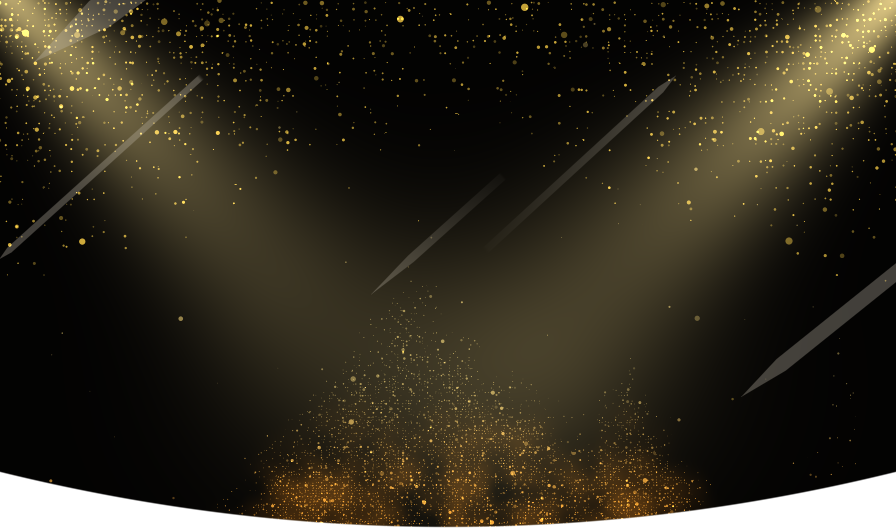
A Shadertoy shader for this background:

```glsl
float hash(vec2 p) {
    vec3 q = fract(vec3(p.xyx) * 0.1031);
    q += dot(q, q.yzx + 33.33);
    return fract((q.x + q.y) * q.z);
}

vec2 gradientAt(vec2 cell) {
    float angle = 6.2832 * hash(cell);
    return vec2(cos(angle), sin(angle));
}

float gradientNoise(vec2 p) {
    vec2 i = floor(p), f = fract(p), e = vec2(0.0, 1.0);
    vec2 u = f * f * f * (f * (f * 6.0 - 15.0) + 10.0);
    float low = mix(dot(gradientAt(i), f), dot(gradientAt(i + e.yx), f - e.yx), u.x);
    float high = mix(dot(gradientAt(i + e), f - e), dot(gradientAt(i + 1.0), f - 1.0), u.x);
    return mix(low, high, u.y);
}

// Widening spotlight cone that dims along its axis
float beam(vec2 p, vec2 source, vec2 axis, float reach) {
    vec2 dir = normalize(axis), q = p - source;
    float along = max(dot(q, dir), 0.0);
    float across = (q.x * dir.y - q.y * dir.x) / (0.045 + 0.18 * along);
    return exp(-across * across - 1.8 * along) * (1.0 - smoothstep(0.6 * reach, reach, along));
}

// Blade tapered at its start, optionally fading toward its end
float streak(vec2 p, vec2 a, vec2 b, float halfWidth, float taper, float fade) {
    vec2 q = p - a, axis = b - a;
    float t = dot(q, axis) / dot(axis, axis);
    float d = abs(q.x * axis.y - q.y * axis.x) / length(axis);
    float w = halfWidth * clamp(t / taper, 0.0, 1.0);
    float aa = 0.7 / iResolution.y;
    float inside = step(0.0, t) * (1.0 - smoothstep(0.98, 1.0, t));
    return inside * (1.0 - smoothstep(w - aa, w + aa, d)) * (1.0 - fade * clamp(t, 0.0, 1.0));
}

// One randomly placed dot per occupied grid cell
float specks(vec2 p, float scale, float density) {
    vec2 g = p * scale + 40.0, cell = floor(g);
    vec2 center = 0.3 + 0.4 * vec2(hash(cell + 17.0), hash(cell + 71.0));
    float size = hash(cell + 133.0);
    float radius = mix(0.09, 0.27, size * size);
    float aa = 0.6 * scale / iResolution.y;
    float dotMask = 1.0 - smoothstep(radius - aa, radius + aa, length(fract(g) - center));
    return dotMask * step(hash(cell), density) * mix(0.3, 1.0, hash(cell + 211.0));
}

void mainImage(out vec4 fragColor, in vec2 fragCoord) {
    vec2 p = (fragCoord - vec2(0.5 * iResolution.x, 0.0)) / iResolution.y;
    float aa = 1.0 / iResolution.y;
    vec3 lightGold = vec3(1.0, 0.9, 0.59);
    vec3 color = vec3(0.012, 0.01, 0.008);

    // Spotlights and central haze
    float light = 0.8 * beam(p, vec2(-0.87, 1.05), vec2(0.69, -0.72), 1.3);
    light += 0.95 * beam(p, vec2(0.88, 1.04), vec2(-0.71, -0.70), 1.6);
    vec2 haze = (p - vec2(0.04, 0.27)) / vec2(0.36, 0.25);
    light += 0.14 * exp(-dot(haze, haze));
    color += lightGold * light;

    // Pale diagonal blades
    float blades = streak(p, vec2(-0.85, 0.509), vec2(-0.465, 0.856), 0.006, 0.05, 0.0);
    blades += streak(p, vec2(-0.146, 0.442), vec2(0.106, 0.668), 0.008, 0.3, 0.9);
    blades += streak(p, vec2(0.432, 0.857), vec2(0.069, 0.524), 0.007, 0.08, 0.95);
    blades += streak(p, vec2(0.555, 0.248), vec2(0.9, 0.525), 0.014, 0.22, 0.0);
    blades += streak(p, vec2(-0.783, 0.883), vec2(-0.58, 1.033), 0.031, 0.6, 0.0);
    color = mix(color, vec3(0.76, 0.73, 0.67), 0.33 * blades);

    // Gold confetti, thickest in the upper corners
    float side = clamp(abs(p.x) / 0.85, 0.0, 1.0);
    float fall = smoothstep(mix(0.68, 0.38, side), 1.05, p.y);
    float confetti = 0.0;
    for (int i = 0; i < 3; i++) {
        float layer = float(i);
        confetti += specks(p + 3.7 * layer, 38.0 * pow(1.6, layer),
            fall * mix(0.2, 0.55, side) * (0.25 + 0.3 * layer));
    }
    color += vec3(0.8, 0.66, 0.22) * confetti;

    // Two dust mounds with a warm, mottled base
    float leftSlope = p.x < -0.08 ? 1.14 : 0.8;
    float leftMound = 0.48 - leftSlope * abs(p.x + 0.08);
    float rightMound = 0.33 - 1.65 * abs(p.x - 0.345);
    float mottle = gradientNoise(p * 8.0) + 0.5 * gradientNoise(p * 19.0);
    float depth = max(leftMound, rightMound) - p.y + 0.04 * mottle;
    float dust = smoothstep(-0.03, 0.24, depth);
    float lowGlow = 1.0 - smoothstep(0.0, 0.3, p.y);
    color += vec3(0.3, 0.17, 0.03) * dust * lowGlow * clamp(0.5 + 1.1 * mottle, 0.0, 1.0);

    // Sparse column of dust at the right
    float column = (p.x - 0.74) / 0.03;
    float drift = 0.12 * exp(-column * column) * (1.0 - smoothstep(0.2, 0.38, p.y));
    float grains = 0.0;
    for (int i = 0; i < 4; i++) {
        float layer = float(i);
        float amount = dust * (0.06 + 0.17 * layer) * (0.8 + 0.7 * mottle);
        grains += specks(p + 5.3 * layer, 52.0 * pow(1.55, layer), amount + 0.3 * drift);
    }
    vec3 grainGold = mix(vec3(0.85, 0.74, 0.4), vec3(0.95, 0.64, 0.2), lowGlow);
    color += grainGold * grains * mix(0.6, 0.85, lowGlow);

    // White floor below a shallow arc
    float arc = 0.002 + 0.145 * p.x * p.x;
    color = mix(vec3(1.0), color, smoothstep(arc - aa, arc + aa, p.y));
    fragColor = vec4(clamp(color, 0.0, 1.0), 1.0);
}
```
